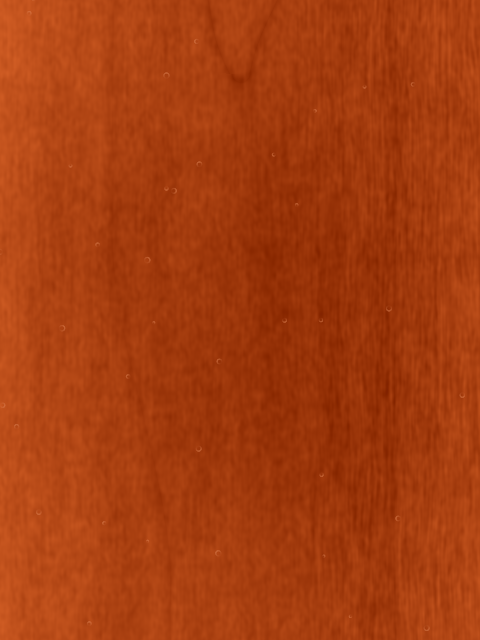
Give the GLSL for this texture, as a Shadertoy shader.

```glsl
vec2 hash2(vec2 p) {
    vec3 q = fract(p.xyx * vec3(0.1031, 0.1030, 0.0973));
    q += dot(q, q.yzx + 33.33);
    return fract((q.xx + q.yz) * q.zy);
}

float gradNoise(vec2 p) {
    vec2 i = floor(p), f = p - i;
    vec2 u = f * f * f * (f * (f * 6.0 - 15.0) + 10.0);
    vec2 e = vec2(0.0, 1.0);
    float a = dot(hash2(i) * 2.0 - 1.0, f);
    float b = dot(hash2(i + e.yx) * 2.0 - 1.0, f - e.yx);
    float c = dot(hash2(i + e.xy) * 2.0 - 1.0, f - e.xy);
    float d = dot(hash2(i + e.yy) * 2.0 - 1.0, f - e.yy);
    return mix(mix(a, b, u.x), mix(c, d, u.x), u.y);
}

// Dark growth line: sharp on its right side, fading to the left
float vein(float offset, float width) {
    return exp(-abs(offset) / (offset > 0.0 ? width * 0.6 : width * 2.0));
}

// Sparse pale bubbles in the varnish, drawn as broken rings
float specks(vec2 p) {
    vec2 g = p / 0.09, cell = floor(g);
    float glow = 0.0;
    for (int j = -1; j <= 1; j++)
    for (int i = -1; i <= 1; i++) {
        vec2 id = cell + vec2(i, j);
        vec2 pick = hash2(id + 71.0);
        vec2 d = (g - id - hash2(id + 19.0)) * 0.09;
        float radius = mix(0.0015, 0.0042, pick.y);
        float ring = 1.0 - smoothstep(0.0005, 0.0018, abs(length(d) - radius));
        float arc = 0.55 + 0.45 * sin(atan(d.y, d.x) + pick.y * 40.0);
        glow += step(0.62, pick.x) * ring * arc;
    }
    return glow;
}

void mainImage(out vec4 fragColor, in vec2 fragCoord) {
    vec2 p = fragCoord / iResolution.y;
    p.x += 0.75 * (0.5 - 0.5 * iResolution.x / (0.75 * iResolution.y));
    vec2 w = p + 0.006 * vec2(gradNoise(p * vec2(9.0, 5.0)), gradNoise(p * 8.0 + 30.0));

    // Broad light: bright left edge and ends, dark heart
    float tone = 0.622 + 0.125 * exp(-max(p.x, 0.0) / 0.12);
    tone += 0.05 * smoothstep(0.55, 1.0, p.y) * (1.0 - smoothstep(0.3, 0.7, p.x) * 0.5);
    tone += 0.04 * (1.0 - smoothstep(0.0, 0.35, p.y));
    tone += 0.045 * smoothstep(0.61, 0.74, p.x);
    vec2 heart = (p - vec2(0.47, 0.5)) / vec2(0.16, 0.36);
    tone -= 0.035 * exp(-dot(heart, heart));

    // Wide bands, soft mottle and fine fibres
    float right = smoothstep(0.4, 0.62, p.x);
    tone += 0.050 * gradNoise(w * vec2(13.0, 2.2) + 4.0);
    tone += 0.045 * gradNoise(w * vec2(28.0, 14.0) + 11.0);
    tone += 0.055 * gradNoise(w * vec2(75.0, 48.0) + 23.0);
    tone += 0.045 * gradNoise(w * vec2(140.0, 85.0) + 47.0);
    tone += (0.035 + 0.045 * right) * gradNoise(w * vec2(130.0, 11.0) + 61.0);
    tone += (0.020 + 0.045 * right) * gradNoise(w * vec2(210.0, 32.0) + 83.0);

    // Long vertical growth lines
    float leftPath = 0.175 + 0.09 * (1.0 - smoothstep(0.08, 0.65, p.y));
    float patchy = 0.7 + 0.8 * gradNoise(vec2(p.x * 5.0, p.y * 7.0));
    tone -= 0.045 * patchy * vein(w.x - leftPath, 0.006);
    tone += 0.022 * exp(-pow((w.x - leftPath + 0.025) / 0.016, 2.0));
    tone -= 0.055 * patchy * vein(w.x - 0.617, 0.007);
    tone -= 0.025 * patchy * vein(w.x - 0.065, 0.005);
    tone -= 0.025 * patchy * vein(w.x - 0.52 - 0.02 * p.y, 0.010);

    // Pointed figure entering from the top, with a rounded tip
    vec2 k = w - vec2(0.376, 0.873);
    float rise = max(k.y, 0.0);
    float arm = abs(k.x + 0.006 * sin(rise * 30.0)) - 0.012 - 0.33 * rise;
    float figure = k.y > 0.012 ? abs(arm) : abs(length(k - vec2(0.0, 0.012)) - 0.014);
    tone -= 0.06 * exp(-figure / 0.006) * smoothstep(-0.008, 0.004, k.y);
    tone -= 0.05 * exp(-dot(k, k) / 0.0005);

    // Stain ramp from deep rust to pale orange
    tone = clamp(tone, 0.49, 0.84);
    vec3 stain = vec3(0.57, 0.18, 0.017) + (tone - 0.57) * vec3(1.0, 0.74, 0.50);
    stain = mix(stain, vec3(0.86, 0.50, 0.32), 0.5 * min(specks(p), 1.0));
    fragColor = vec4(max(stain, 0.0), 1.0);
}
```
